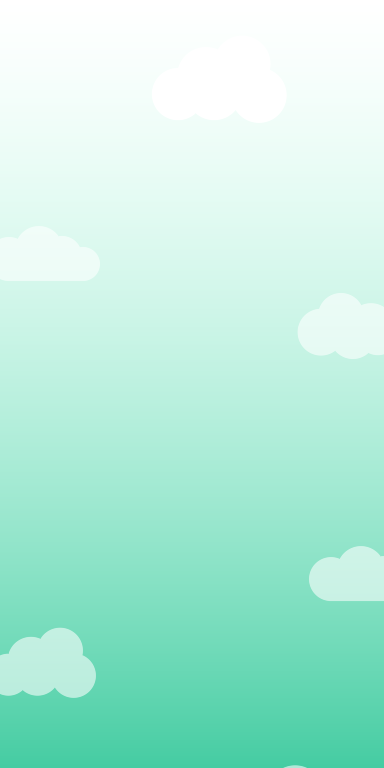
Reproduce this background procedurally as a WebGL 2 fragment shader.

```glsl
#version 300 es
precision highp float;

uniform vec2 u_resolution;
out vec4 fragColor;

// Cloud lobes: centre xy and radius, in canvas widths
const vec3 TALL[5] = vec3[5](
    vec3(0.0, 0.0, 0.068), vec3(0.073, 0.047, 0.0755), vec3(0.167, 0.078, 0.074),
    vec3(0.211, -0.003, 0.072), vec3(0.094, 0.005, 0.073));
const vec3 ROUND[5] = vec3[5](
    vec3(0.0, 0.0, 0.061), vec3(0.052, 0.042, 0.060), vec3(0.083, -0.010, 0.060),
    vec3(0.130, 0.013, 0.0625), vec3(0.148, -0.005, 0.055));
const vec3 FLAT[5] = vec3[5](
    vec3(0.0, 0.0, 0.0573), vec3(0.050, 0.0, 0.050), vec3(0.078, 0.0234, 0.0625),
    vec3(0.138, 0.008, 0.052), vec3(0.1927, -0.013, 0.0443));

const vec3 CLOUD_COLOR = vec3(1.0);
const float VEIL = 0.57;

// Sky darkens from white to mint with depth below the top edge
vec3 skyColor(float depth) {
    vec3 linearLoss = vec3(0.30, 0.02, 0.123);
    vec3 squareLoss = vec3(0.43, 0.18, 0.242);
    return 1.0 - depth * (linearLoss + squareLoss * depth);
}

float boxDistance(vec2 p, vec2 halfSize) {
    vec2 q = abs(p) - halfSize;
    return length(max(q, 0.0)) + min(max(q.x, q.y), 0.0);
}

// Union of the circular lobes
float lobesDistance(vec2 p, vec3 lobes[5]) {
    float d = 1e3;
    for (int i = 0; i < 5; i++) {
        d = min(d, length(p - lobes[i].xy) - lobes[i].z);
    }
    return d;
}

// Lobes resting on a straight base
float flatCloudDistance(vec2 p) {
    float base = boxDistance(p - vec2(0.0963, -0.035), vec2(0.0963, 0.0223));
    return min(lobesDistance(p, FLAT), base);
}

float scaledTallDistance(vec2 p, float size) {
    return lobesDistance(p / size, TALL) * size;
}

vec3 paintCloud(vec3 color, float d, float pixel, float opacity) {
    float coverage = 1.0 - smoothstep(-0.6 * pixel, 0.6 * pixel, d);
    return mix(color, CLOUD_COLOR, coverage * opacity);
}

void main() {
    vec2 uv = gl_FragCoord.xy / u_resolution;
    vec2 p = uv * vec2(1.0, 2.0);
    float pixel = 1.0 / u_resolution.x;

    vec3 color = skyColor(1.0 - uv.y);

    // Tall clouds
    color = paintCloud(color, scaledTallDistance(p - vec2(0.4635, 1.755), 1.0), pixel, 1.0);
    color = paintCloud(color, scaledTallDistance(p - vec2(0.022, 0.243), 0.805), pixel, VEIL);
    color = paintCloud(color, scaledTallDistance(p - vec2(0.6016, -0.145), 1.0), pixel, VEIL);

    // Round cloud
    color = paintCloud(color, lobesDistance(p - vec2(0.836, 1.135), ROUND), pixel, VEIL);

    // Flat clouds
    color = paintCloud(color, flatCloudDistance(p - vec2(0.0234, 1.3255)), pixel, VEIL);
    color = paintCloud(color, flatCloudDistance(p - vec2(0.862, 0.492)), pixel, VEIL);

    fragColor = vec4(color, 1.0);
}
```
